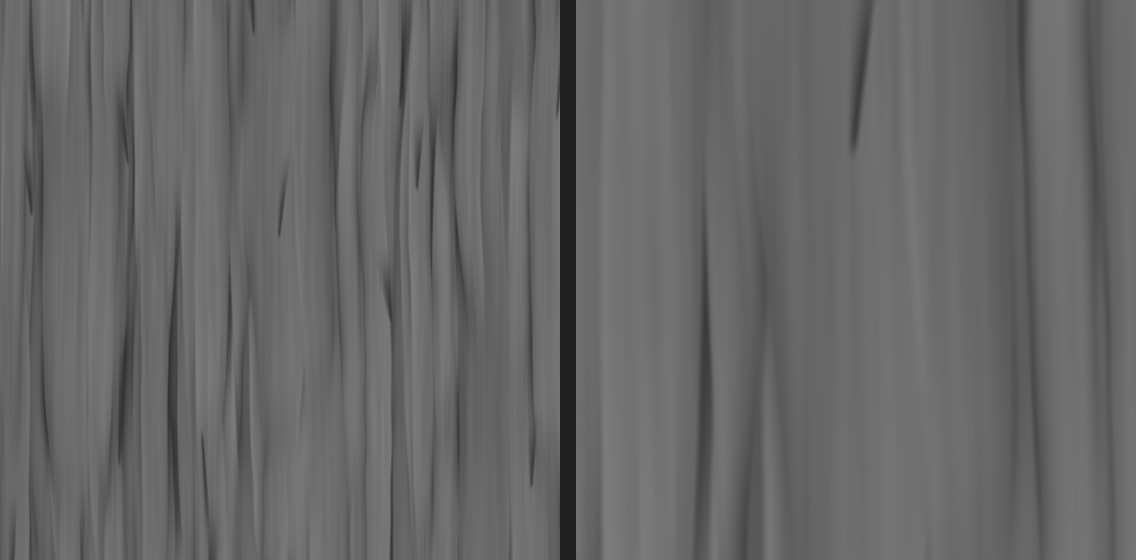
Left, the full canvas; right, a detail of the centre.
Reproduce this texture procedurally as a WebGL 2 fragment shader.

```glsl
#version 300 es
precision highp float;
// Grey fibrous bark: long upright strips are painted in layers, each with
// wavering tapered sides, a pale rim, a soft cast shadow and fine streaks.
// Narrow wedge-shaped clefts are then cut between the strips.

#define LAYERS 5
#define COLUMNS 10.5
#define STRIP_HEIGHT 0.80
#define STRIP_TONE 0.430
#define GAP_TONE 0.31
#define CLEFT_TONE 0.19
#define TONE_SPREAD 0.034
#define WAVER 0.011
#define EDGE_SOFTNESS 0.0025
#define SHADOW_REACH 0.022
#define SHADOW_DEPTH 0.62
#define CLEFT_GRID vec2(8.0, 3.0)

uniform vec2 u_resolution;
out vec4 outColor;

float hash(vec2 p) {
  return fract(sin(dot(p, vec2(127.1, 311.7))) * 43758.5453);
}

float noise(vec2 p) {
  vec2 cell = floor(p), f = fract(p);
  f = f * f * (3.0 - 2.0 * f);
  return mix(mix(hash(cell), hash(cell + vec2(1, 0)), f.x),
             mix(hash(cell + vec2(0, 1)), hash(cell + vec2(1, 1)), f.x), f.y);
}

// Fine upright grain, centred on zero
float streaks(vec2 p) {
  return 0.036 * (noise(p * vec2(50.0, 2.5)) - 0.5)
       + 0.036 * (noise(p * vec2(120.0, 4.0) + 17.0) - 0.5)
       + 0.024 * (noise(p * vec2(240.0, 8.0) + 41.0) - 0.5);
}

// Paints one strip and its shadow over the tone beneath it
float paintStrip(float tone, vec2 p, vec2 id, float columnShift) {
  float width = 1.0 / COLUMNS;
  float seed = hash(id + 3.7);
  vec2 centre = vec2((id.x + 0.5 + 0.5 * (hash(id) - 0.5)) * width,
                     (id.y + 0.5 + 0.3 * (hash(id + 9.1) - 0.5)) * STRIP_HEIGHT);
  centre.y -= columnShift;
  float along = (p.y - centre.y) / (0.78 * STRIP_HEIGHT);
  if (abs(along) > 1.0) return tone;

  // Outline
  float bend = noise(vec2(p.y * 3.0, seed * 91.0)) - 0.5;
  float ripple = noise(vec2(p.y * 14.0, seed * 67.0)) - 0.5;
  float halfWidth = width * mix(0.20, 0.48, hash(id + 5.3));
  halfWidth *= 1.0 - 0.60 * abs(along * along * along);
  float lean = 0.010 * (hash(id + 8.3) - 0.5);
  float x = p.x - centre.x - WAVER * (1.7 * bend + 0.25 * ripple) - lean * along;
  float d = abs(x) - halfWidth;
  if (d > SHADOW_REACH) return tone;
  float fade = 1.0 - smoothstep(0.60, 1.0, abs(along));

  // Shadow, heavier on one side and varying along the edge
  float side = seed < 0.65 ? 1.0 : -1.0;
  float patchy = noise(vec2(p.y * 5.0 + seed * 37.0, sign(x) * 4.0 + seed * 53.0));
  float depth = (0.06 + SHADOW_DEPTH * patchy * patchy) * (x * side > 0.0 ? 1.0 : 0.40);
  float falloff = 1.0 - clamp(d / SHADOW_REACH, 0.0, 1.0);
  tone *= 1.0 - depth * fade * falloff * falloff * falloff;

  // Surface: slope across the strip, pale rim, dim far edge
  float across = side * x / max(halfWidth, 0.001);
  float surface = STRIP_TONE + TONE_SPREAD * (hash(id + 7.9) - 0.5) - 0.009 * across;
  surface += 0.042 * exp(-abs(d + 0.004) / 0.003) * step(across, 0.0) * patchy;
  surface -= 0.070 * smoothstep(0.45, 1.0, across) * patchy;
  surface += 0.045 * (noise(vec2(p.x * 16.0 + seed * 29.0, p.y * 2.5)) - 0.5);
  float cover = 1.0 - smoothstep(-EDGE_SOFTNESS, EDGE_SOFTNESS, d);
  return mix(tone, surface, cover * fade);
}

// Darkness of a tapering cleft, crisp on one wall and soft on the other
float cleft(vec2 p, vec2 id) {
  if (hash(id + 61.0) > 0.6) return 0.0;
  vec2 tip = (id + vec2(hash(id + 62.0), hash(id + 63.0))) / CLEFT_GRID;
  float up = hash(id + 64.0) < 0.70 ? 1.0 : -1.0;
  float along = up * (p.y - tip.y) / mix(0.14, 0.32, hash(id + 65.0));
  if (along < 0.0 || along > 1.0) return 0.0;
  float lean = 0.05 * (hash(id + 66.0) - 0.5);
  float wall = hash(id + 67.0) < 0.5 ? 1.0 : -1.0;
  float x = wall * (p.x - tip.x - lean * along);
  float opening = mix(0.012, 0.040, hash(id + 68.0)) * along + 0.002;
  float inside = smoothstep(-EDGE_SOFTNESS, EDGE_SOFTNESS, x)
               * (1.0 - smoothstep(0.2 * opening, opening + 0.003, x));
  return inside * smoothstep(0.0, 0.10, along) * (1.0 - smoothstep(0.2, 1.0, along));
}

void main() {
  vec2 uv = gl_FragCoord.xy / u_resolution.y;
  vec2 p = uv;
  p.x += WAVER * (noise(uv * vec2(5.0, 3.0)) - 0.5);

  // Strips, from the deepest layer to the top one
  float tone = GAP_TONE;
  for (int layer = 0; layer < LAYERS; layer++) {
    vec2 q = p + vec2(0.37, 1.93) * float(layer + 1);
    float column = floor(q.x * COLUMNS);
    for (float i = -1.0; i <= 1.0; i++) {
      float shift = STRIP_HEIGHT * hash(vec2(column + i, float(layer) + 20.0));
      float row = floor((q.y + shift) / STRIP_HEIGHT);
      for (float j = -1.0; j <= 1.0; j++)
        tone = paintStrip(tone, q, vec2(column + i, row + j), shift);
    }
  }

  // Clefts
  vec2 cell = floor(p * CLEFT_GRID);
  float dark = 0.0;
  for (float i = -1.0; i <= 1.0; i++)
    for (float j = -1.0; j <= 1.0; j++)
      dark = max(dark, cleft(p, cell + vec2(i, j)));
  tone = mix(tone, min(tone, CLEFT_TONE), 0.85 * dark);

  // Grain, weaker in the dark
  tone += streaks(p) * smoothstep(0.10, 0.38, tone);
  outColor = vec4(vec3(clamp(tone, 0.15, 0.49)), 1.0);
}
```
